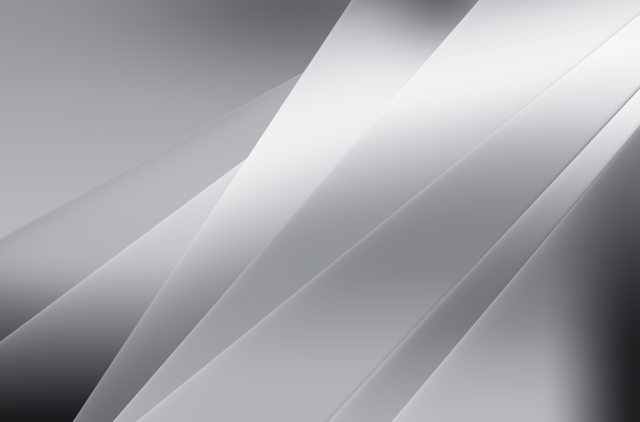
This background is drawn by a Shadertoy shader. Its source:

```glsl
// Overlapping panes of brushed silver, cut by straight diagonal edges.
// Each pane is a smooth tonal ramp painted over the previous ones,
// with a thin bright rim and a soft glow just inside its edge.

const int LAST_STOP = 8;

// Smooth curve through nine evenly spaced tones, t = 0 (top) to 1 (bottom).
float ramp(float t, float tone[9]) {
    float s = clamp(t, 0.0, 1.0) * float(LAST_STOP);
    int i = min(int(s), LAST_STOP - 1);
    float f = s - float(i);
    float a = tone[max(i - 1, 0)];
    float b = tone[i];
    float c = tone[i + 1];
    float d = tone[min(i + 2, LAST_STOP)];
    return b + 0.5 * f * (c - a + f * (2.0 * a - 5.0 * b + 4.0 * c - d
             + f * (3.0 * (b - c) + d - a)));
}

// Signed distance to the line a-b in canvas heights, positive at lower right.
float edge(vec2 uv, vec2 a, vec2 b, float aspect) {
    vec2 scale = vec2(aspect, 1.0);
    vec2 along = normalize((b - a) * scale);
    return dot((uv - a) * scale, vec2(along.y, -along.x));
}

// Elliptical soft spot.
float spot(vec2 p, vec2 center, vec2 radius) {
    vec2 q = (p - center) / radius;
    return exp(-dot(q, q));
}

// Paint a pane over the tone below it.
float pane(float under, float tone, float d, float rim, float glow, float shadow) {
    float inside = max(d, 0.0);
    float light = rim * exp(-inside / 0.004) + glow * exp(-inside / 0.028);
    float lit = tone + light * (1.0 - tone);
    float shaded = under * (1.0 - shadow * exp(min(d, 0.0) / 0.003));
    float pixel = 1.0 / iResolution.y;
    return mix(shaded, lit, smoothstep(-0.7 * pixel, 0.7 * pixel, d));
}

void mainImage(out vec4 fragColor, in vec2 fragCoord) {
    vec2 uv = fragCoord / iResolution.xy;
    float aspect = iResolution.x / iResolution.y;
    float x = uv.x;
    float t = 1.0 - uv.y;
    vec2 p = vec2(x, t);

    // Backdrop, dim along the top
    float tone = ramp(t, float[9](0.59, 0.62, 0.66, 0.69, 0.72, 0.72, 0.72, 0.72, 0.72));
    tone -= 0.20 * spot(p, vec2(0.47, 0.0), vec2(0.25, 0.17));

    // Two left panes, falling to black in the corner
    float d = edge(uv, vec2(0.0, 0.435), vec2(0.473, 0.828), aspect);
    float fill = ramp(t - 0.15 * x,
        float[9](0.72, 0.72, 0.72, 0.73, 0.72, 0.67, 0.40, 0.20, 0.10));
    tone = pane(tone, fill, d, 0.20, -0.28, 0.0);

    d = edge(uv, vec2(0.0, 0.190), vec2(0.380, 0.619), aspect);
    fill = ramp(t, float[9](0.88, 0.88, 0.88, 0.87, 0.82, 0.74, 0.53, 0.30, 0.10));
    tone = pane(tone, fill, d, 0.22, 0.10, 0.0);

    // Bright central panes
    d = edge(uv, vec2(0.1133, 0.0), vec2(0.5495, 1.0), aspect);
    fill = ramp(t + 0.5 * (x - 0.45),
        float[9](0.50, 0.78, 0.92, 0.92, 0.77, 0.59, 0.47, 0.42, 0.42));
    fill -= 0.36 * spot(p, vec2(0.70, 0.0), vec2(0.10, 0.12));
    tone = pane(tone, fill, d, 0.15, 0.10, 0.0);

    d = edge(uv, vec2(0.1758, 0.0), vec2(0.7487, 1.0), aspect);
    fill = ramp(t + 0.3 * (x - 0.6),
        float[9](0.68, 0.89, 0.94, 0.78, 0.61, 0.59, 0.63, 0.67, 0.70));
    tone = pane(tone, fill, d, 0.20, 0.10, 0.0);

    float cornerShade = smoothstep(0.70, 1.0, x);
    d = edge(uv, vec2(0.2122, 0.0), vec2(1.0, 0.9664), aspect);
    fill = ramp(t, float[9](0.93, 0.96, 0.86, 0.67, 0.55, 0.53, 0.61, 0.69, 0.71));
    tone = pane(tone, fill, d, 0.22, 0.13, 0.12 * cornerShade);

    // Faint crease beside the narrow pane
    d = edge(uv, vec2(0.508, 0.0), vec2(0.729, 0.358), aspect);
    tone -= 0.07 * exp(-abs(d) / 0.002) * smoothstep(0.38, 0.22, uv.y);

    // Narrow pane and lower right pane
    d = edge(uv, vec2(0.5143, 0.0), vec2(1.0, 0.7905), aspect);
    fill = ramp(t, float[9](0.95, 0.95, 0.93, 0.78, 0.60, 0.48, 0.47, 0.58, 0.67));
    tone = pane(tone, fill, d, 0.20, 0.13, 0.45 * cornerShade);

    d = edge(uv, vec2(0.612, 0.0), vec2(1.0, 0.6996), aspect);
    fill = ramp(t, float[9](0.50, 0.50, 0.50, 0.48, 0.48, 0.47, 0.53, 0.66, 0.73));
    fill = mix(fill, 0.12, smoothstep(0.84, 1.0, x) * smoothstep(0.25, 0.85, t));
    tone = pane(tone, fill, d, 0.18, 0.18, 0.40 * cornerShade);

    // Cool silver tint, strongest in the middle tones
    tone = clamp(tone, 0.0, 1.0);
    vec3 coolTint = vec3(-0.010, 0.0, 0.018) * 4.0 * tone * (1.0 - tone);
    fragColor = vec4(clamp(tone + coolTint, 0.0, 1.0), 1.0);
}
```
